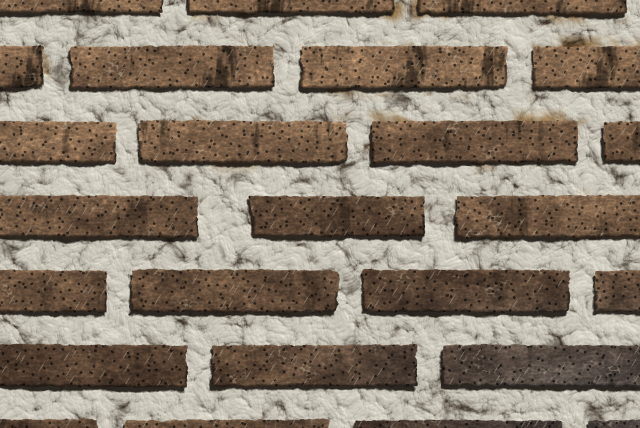
Write a Shadertoy shader that draws this texture.

```glsl
vec2 hash2(vec2 p) {
    p = fract(p * vec2(0.1031, 0.1137) + 0.037);
    p += dot(p, p.yx + 33.33);
    return fract((p.x + p.y) * p.yx * vec2(1.7, 2.3));
}

// Squared distance to the nearest scattered cell point
float cell(vec2 p) {
    vec2 base = floor(p), f = fract(p);
    float nearest = 2.0;
    for (int y = -1; y <= 1; y++)
    for (int x = -1; x <= 1; x++) {
        vec2 g = vec2(x, y);
        vec2 r = g + hash2(base + g) - f;
        nearest = min(nearest, dot(r, r));
    }
    return nearest;
}

// Smooth layered sines in about -1..1
float waves(vec2 p) {
    float sum = 0.0, amp = 0.55;
    for (int i = 0; i < 5; i++) {
        sum += amp * sin(p.x + 1.7 * sin(p.y * 0.8 + float(i))) * cos(p.y + 1.3 * sin(p.x * 0.7));
        p = mat2(1.5, 1.1, -1.1, 1.5) * p + 2.3;
        amp *= 0.65;
    }
    return sum;
}

// Height of the crumbly mortar
float rubble(vec2 p) {
    p += 0.006 * sin(p.yx * vec2(47.0, 61.0) + 3.0 * sin(p * 23.0));
    float height = 0.25 * waves(p * 16.0), amp = 0.5, freq = 21.0;
    for (int i = 0; i < 4; i++) {
        height += amp * (0.7 - cell(p * freq + float(i) * 7.3));
        freq *= 2.1;
        amp *= 0.56;
    }
    return height - 0.55;
}

// Signed distance to the brick of this cell; gives its id and local position
float brick(vec2 p, out vec2 id, out vec2 q) {
    const float shift[7] = float[7](0.139, 0.403, 0.028, 0.221, 0.007, 0.194, -0.011);
    float row = clamp(floor((1.018 - p.y) / 0.1745 + 0.5), 0.0, 6.0);
    float x = p.x - shift[int(row)];
    id = vec2(floor(x / 0.541 + 0.5), row);
    q = vec2(x - id.x * 0.541, p.y - 1.018 + row * 0.1745);
    vec2 rnd = hash2(id + 11.0) - 0.5;
    vec2 size = vec2(0.241 + 0.008 * rnd.x, 0.048 + 0.003 * rnd.y);
    // One snapped brick with a slanted left end
    if (id == vec2(1.0, 3.0)) {
        q.x -= 0.03;
        size.x = 0.2 + 0.25 * max(q.y, 0.0) * step(q.x, 0.0);
    }
    q.y += q.x * 0.018 * rnd.x;
    vec2 edge = abs(q) - size + 0.004;
    float d = length(max(edge, 0.0)) + min(max(edge.x, edge.y), 0.0) - 0.004;
    // Worn outline and chipped ends
    float chip = smoothstep(0.18, 0.25, abs(q.x)) * max(waves(p * 38.0 + id), 0.0);
    return d + 0.002 * waves(p * 75.0) + 0.007 * chip + 0.003 * (cell(p * 60.0) - 0.3);
}

vec3 mortarColor(vec2 p, float d, float shadow) {
    float h = rubble(p);
    float slope = h - rubble(p + vec2(0.002, 0.004));
    float shade = max(rubble(p + vec2(0.006, 0.014)) - h - 0.08, 0.0);
    float light = 0.79 + 0.75 * slope - 0.65 * shade + 0.22 * min(h, 0.25);
    light -= 0.35 * smoothstep(-0.1, -0.5, h);
    vec3 col = mix(vec3(0.25, 0.21, 0.17), vec3(0.93, 0.92, 0.87), clamp(light, 0.0, 1.08));
    // Rusty seepage near the upper bricks
    float rust = smoothstep(0.25, 0.8, waves(p * vec2(9.0, 14.0) + 4.0))
               * (1.0 - smoothstep(0.0, 0.035, d)) * smoothstep(0.45, 0.8, p.y);
    col *= mix(vec3(1.0), vec3(0.72, 0.58, 0.4), rust);
    return mix(col, vec3(0.09, 0.07, 0.05), shadow);
}

vec3 brickColor(vec2 p, vec2 q, vec2 id, float d) {
    vec2 rnd = hash2(id + 3.0);
    float stain = waves(q * vec2(15.0, 24.0) + id * 5.7);
    float grain = cell(p * vec2(110.0, 150.0)) - 0.3;
    float age = smoothstep(0.3, 0.95, p.y);
    float tone = 0.22 + 0.42 * age + 0.3 * (rnd.x - 0.5) + 0.26 * stain;
    vec3 col = mix(vec3(0.25, 0.2, 0.165), vec3(0.65, 0.55, 0.44), clamp(tone, 0.0, 1.0));
    // Cool slate tint low on the right, warm tint elsewhere
    float cool = smoothstep(0.5, 1.4, p.x) * (1.0 - smoothstep(0.1, 0.4, p.y));
    col *= mix(vec3(1.06, 0.99, 0.93), vec3(0.9, 0.97, 1.1), cool);
    // Dark soaked drips, pits and fine grain
    float drip = waves(vec2(q.x * 32.0, q.y * 9.0) + id * 3.1);
    col *= 1.0 - 0.55 * smoothstep(0.2, 0.75, drip) * (0.35 + 0.65 * age);
    col *= 1.0 + 0.35 * grain + 0.18 * waves(p * vec2(90.0, 170.0));
    col *= 0.4 + 0.6 * smoothstep(0.0, 0.035, cell(p * 42.0 + 5.0));
    // Mortar smears and slanted scratches
    float smear = smoothstep(0.45, 0.85, waves(p * vec2(24.0, 33.0) + id * 2.0)) * smoothstep(0.1, 0.5, grain + 0.3);
    vec2 slant = vec2(q.x - 0.6 * q.y, q.y * 0.18) * 45.0 + id * 9.0;
    float scratch = 1.0 - smoothstep(0.002, 0.012, cell(slant));
    col = mix(col, vec3(0.7, 0.66, 0.58), 0.4 * smear + 0.35 * scratch);
    // Lit upper arris and burnt lower edge
    float rim = smoothstep(-0.008, -0.001, d);
    return col * (1.0 + rim * (q.y > 0.0 ? 0.12 : -0.5));
}

void mainImage(out vec4 fragColor, in vec2 fragCoord) {
    vec2 p = fragCoord / iResolution.y;
    vec2 id, q, otherId, otherQ;
    float d = brick(p, id, q);

    // Shadow falls down and to the left of each brick
    float reach = 0.009 + 0.005 * waves(p * 22.0);
    float above = brick(p + vec2(0.5, 1.0) * reach, otherId, otherQ);
    float shadow = 0.88 * (1.0 - smoothstep(-0.003, 0.003, above));

    vec3 col = mortarColor(p, d, shadow);
    float aa = 0.8 / iResolution.y;
    col = mix(col, brickColor(p, q, id, d), 1.0 - smoothstep(-aa, aa, d));
    fragColor = vec4(clamp(col, 0.0, 1.0), 1.0);
}
```
